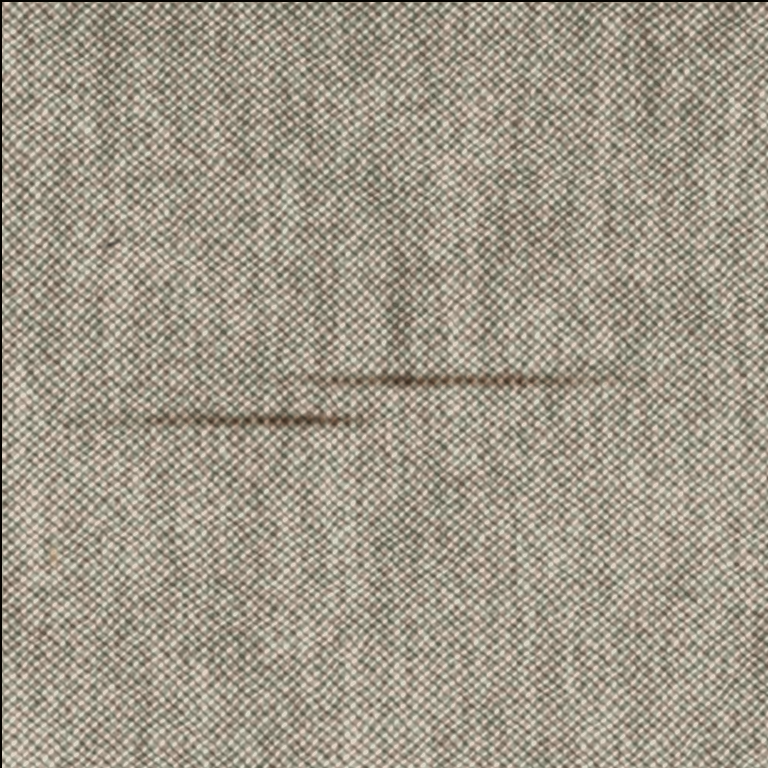
Write a WebGL 1 fragment shader that draws this texture.

```glsl
precision highp float;
// Coarse beige cloth with two thin brown slub stains across its middle.
// A staggered cosine lattice makes upright columns of tall slanted stitches;
// value noise bends the yarn, varies its tone and adds streaks and fringes.
uniform vec2 u_resolution;

#define STITCHES vec2(124.0, 70.0)
#define YARN_DARK vec3(0.405, 0.380, 0.320)
#define YARN_LIGHT vec3(0.850, 0.815, 0.755)
#define STAIN_TINT vec3(0.60, 0.50, 0.42)
#define WARP 0.36
#define SLANT 0.24
#define CONTRAST 0.52
#define GRAIN 0.42
#define STREAKS 0.22
#define FRINGE 0.05
#define BORDER 0.0026
#define PI 3.14159

float hash(vec2 p) {
  vec3 q = fract(vec3(p.xyx) * 0.1031);
  q += dot(q, q.yzx + 33.33);
  return fract((q.x + q.y) * q.z);
}

float noise(vec2 p) {
  vec2 i = floor(p), f = fract(p);
  f = f * f * (3.0 - 2.0 * f);
  return mix(mix(hash(i), hash(i + vec2(1.0, 0.0)), f.x),
             mix(hash(i + vec2(0.0, 1.0)), hash(i + 1.0), f.x), f.y);
}

// Noise centred on zero
float sway(vec2 p) {
  return noise(p) - 0.5;
}

// Staggered stitches: neighbouring columns are shifted by half a row
float weave(vec2 uv) {
  vec2 q = uv * STITCHES;
  q += WARP * vec2(sway(uv * vec2(50.0, 30.0)), sway(uv * 45.0 + 71.0));
  q += 0.8 * vec2(sway(uv * 5.0 + 13.0), sway(uv * 6.0 + 37.0));
  // Lean every stitch to the upper right, whichever column it is in
  q.x -= SLANT * sin(2.0 * PI * q.y) * cos(PI * q.x);
  float stitch = cos(PI * q.x) * cos(2.0 * PI * q.y);
  float gap = cos(2.0 * PI * q.x);
  return 0.5 + CONTRAST * stitch + 0.05 * gap;
}

// Long band, strongest between peak.x and peak.y, fading to ends.x and ends.y
float slub(vec2 uv, float height, vec2 ends, vec2 peak) {
  float along = smoothstep(ends.x, peak.x, uv.x)
              * (1.0 - smoothstep(peak.y, ends.y, uv.x));
  float d = (uv.y - height + 0.003 * sway(uv * 30.0)) / 0.0080;
  float beads = 0.80 + 0.20 * cos(PI * uv.x * STITCHES.x);
  return along * exp(-d * d) * beads;
}

// Soft elliptical spot
float spot(vec2 uv, vec2 center, vec2 size) {
  vec2 d = (uv - center) / size;
  return exp(-dot(d, d));
}

void main() {
  vec2 uv = gl_FragCoord.xy / u_resolution;

  // Yarn tone
  float tone = weave(uv) + 0.01;
  tone += GRAIN * sway(uv * vec2(170.0, 125.0));
  tone += 0.24 * sway(uv * vec2(310.0, 260.0) + 19.0);
  tone += STREAKS * sway(uv * vec2(124.0, 7.0) + 53.0);
  tone += 0.07 * sway(uv * vec2(9.0, 70.0) + 91.0);
  tone += 0.14 * sway(uv * vec2(7.0, 6.0) + 29.0);
  tone += 0.12 * sway(uv * vec2(28.0, 12.0) + 83.0);
  tone += 0.07 * (0.45 - uv.y);
  tone -= 0.14 * spot(uv, vec2(0.52, 0.60), vec2(0.022, 0.08));
  vec3 color = mix(YARN_DARK, YARN_LIGHT, clamp(tone, -0.08, 1.06));

  // Red and green fringes
  float fringe = sway(uv * vec2(130.0, 100.0) + 117.0);
  color += FRINGE * fringe * vec3(1.0, -0.5, -0.3);

  // Brown slubs and their darkest knots
  float stain = slub(uv, 0.505, vec2(0.30, 0.96), vec2(0.54, 0.58));
  stain += slub(uv, 0.452, vec2(0.01, 0.52), vec2(0.38, 0.42));
  color *= mix(vec3(1.0), STAIN_TINT, min(stain * 1.05, 1.0));
  float knot = spot(uv, vec2(0.525, 0.506), vec2(0.016, 0.007));
  knot += 0.6 * spot(uv, vec2(0.40, 0.453), vec2(0.03, 0.006));
  color *= 1.0 - 0.24 * knot;

  // Small dark fleck and faint ochre spot
  vec2 tilted = uv - vec2(0.0, 0.3 * (uv.x - 0.145));
  color *= 1.0 - 0.48 * spot(tilted, vec2(0.145, 0.682), vec2(0.012, 0.003));
  float ochre = spot(uv, vec2(0.07, 0.277), vec2(0.006, 0.013));
  color = mix(color, vec3(0.72, 0.60, 0.44), 0.5 * ochre);

  // Dark edge on the left and top
  float edge = min(uv.x, 1.0 - uv.y);
  float soft = 0.5 / u_resolution.y;
  color = mix(vec3(0.02, 0.01, 0.0), color,
              smoothstep(BORDER - soft, BORDER + soft, edge));
  gl_FragColor = vec4(clamp(color, 0.0, 1.0), 1.0);
}
```
